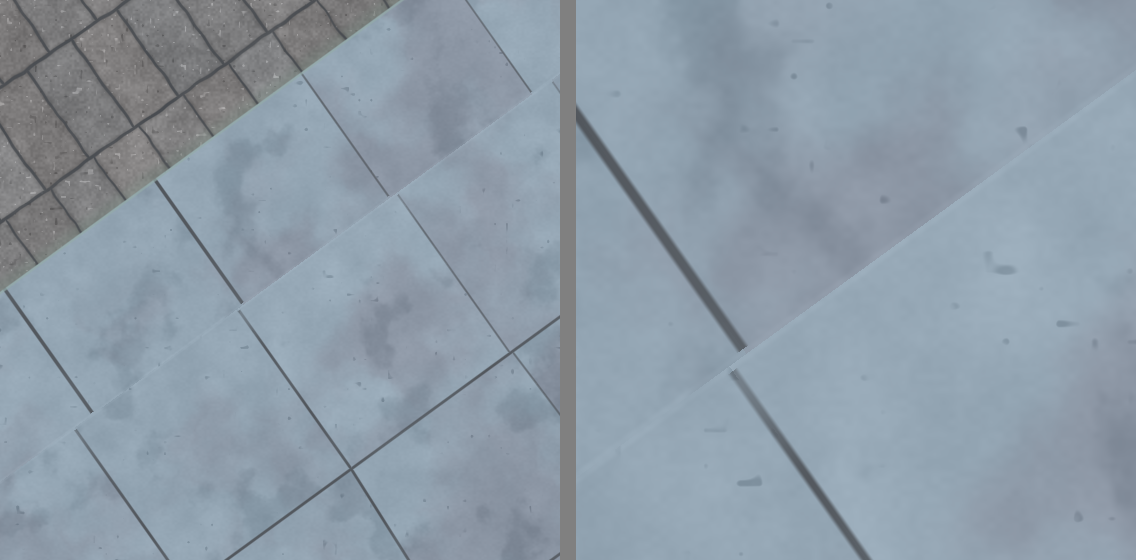
Left: the whole. Right: its middle third, enlarged.
A three.js fragment shader for this texture:

```glsl
// Diagonal terrace: large blue-grey slabs beside a band of weathered brick pavers.
varying vec2 vUv;

const vec3 SLAB_BLUE = vec3(0.585, 0.655, 0.710);
const vec3 SLAB_MAUVE = vec3(0.550, 0.590, 0.645);
const vec3 BRICK = vec3(0.495, 0.495, 0.500);
const vec3 JOINT = vec3(0.300, 0.315, 0.335);
const vec3 MOSS = vec3(0.480, 0.540, 0.510);
const float SOFT = 0.0016;

float hash(vec2 p) {
  vec3 q = fract(vec3(p.xyx) * 0.1031);
  q += dot(q, q.yzx + 33.33);
  return fract((q.x + q.y) * q.z);
}

float noise(vec2 p) {
  vec2 i = floor(p), f = fract(p);
  f = f * f * (3.0 - 2.0 * f);
  return mix(mix(hash(i), hash(i + vec2(1.0, 0.0)), f.x),
             mix(hash(i + vec2(0.0, 1.0)), hash(i + 1.0), f.x), f.y);
}

float fbm(vec2 p) {
  float sum = 0.0, amp = 0.5;
  for (int i = 0; i < 5; i++) {
    sum += amp * noise(p);
    p = mat2(1.6, 1.2, -1.2, 1.6) * p + 17.3;
    amp *= 0.5;
  }
  return sum;
}

float line(float dist, float halfWidth) {
  return 1.0 - smoothstep(halfWidth - SOFT, halfWidth + SOFT, abs(dist));
}

// Distance to the nearest whole number, scaled back to canvas units
float seam(float n, float pitch) {
  return abs(fract(n + 0.5) - 0.5) * pitch;
}

vec3 slabs(vec2 p, vec2 uv) {
  // Each course has its own pitch and shift; the front ones fan out
  float course = step(0.2745, p.y) + step(0.625, p.y) + step(0.967, p.y);
  float front = max(p.y - 0.625, 0.0);
  float pitch = course < 0.5 ? 0.3275 : 0.356 + 0.085 * front;
  float shift = course < 0.5 ? 0.0 : -0.0125 - 0.054 * front;
  float x = p.x - shift;
  float n = x / pitch * (1.0 + (course < 1.5 ? 0.04 * x : 0.0));
  vec2 id = vec2(floor(n), course);

  // Cloudy mineral stain, different in every slab
  vec2 q = uv + id * 3.7 + 20.0;
  float cloud = fbm(q * 5.0 + 0.8 * fbm(q * 9.0));
  float mottling = fbm(q * 22.0);
  float grain = noise(uv * vec2(210.0, 260.0));
  float mauve = smoothstep(0.36, 0.67, cloud + 0.12 * (hash(id + 40.0) - 0.5));
  vec3 color = mix(SLAB_BLUE, SLAB_MAUVE, mauve);
  color += 0.075 * (mottling - 0.48) + 0.014 * (grain - 0.5);
  color += 0.02 * (hash(id + 9.0) - 0.5);
  color -= 0.05 * smoothstep(0.57, 0.72, fbm(q * 12.0 + 7.0));
  color -= 0.10 * smoothstep(0.87, 0.97, noise(uv * 95.0)) * smoothstep(0.5, 0.65, mottling);

  // Cross joints thin out to the right; the first two courses butt tightly
  float fade = smoothstep(0.05, 0.40, p.x);
  float width = mix(course < 0.5 ? 0.0031 : 0.0025, 0.0017, fade);
  float wear = 0.85 + 0.25 * (noise(p * 14.0 + 5.0) - 0.5);
  float joint = line(seam(n, pitch), width) * mix(1.0, 0.72, fade);
  joint *= 1.0 - 0.4 * step(0.5, course) * (1.0 - smoothstep(0.275, 0.36, p.y));
  joint *= 1.0 - step(0.271, p.y) * step(p.y, 0.278);
  float longJoint = max(line(p.y - 0.625, 0.0025), line(p.y - 0.967, 0.0025));
  color += 0.018 * line(p.y - 0.2745, 0.003);
  color = mix(color, JOINT, max(joint, longJoint) * wear);

  // Pale, faintly green rim beside the bricks
  return mix(color, vec3(0.58, 0.67, 0.66), 0.7 * line(p.y, 0.004));
}

vec3 bricks(vec2 p, vec2 uv) {
  vec2 wobble = vec2(noise(uv * 45.0), noise(uv * 45.0 + 31.0)) - 0.5;
  p += 0.004 * wobble;
  float nearLine = p.y + 0.0957 - 0.015 * p.x;
  float farLine = p.y + 0.290 - 0.03 * p.x;
  float course = step(nearLine, 0.0) + step(farLine, 0.0);
  float pitch = course < 1.5 ? 0.0974 : 0.1003;
  float shift = course < 0.5 ? 0.0325 : (course < 1.5 ? 0.0234 : -0.021);
  float n = (p.x - shift) / pitch;
  vec2 id = vec2(floor(n), course) + 60.0;

  // Grainy concrete with pale grit and dark pits
  float grit = noise(uv * 230.0);
  vec3 color = BRICK + 0.055 * (hash(id) - 0.5);
  color += vec3(0.012, 0.0, -0.008) * (hash(id + 5.0) - 0.3);
  color += 0.13 * (fbm(uv * 32.0) - 0.48) + 0.065 * (grit - 0.5);
  color += 0.13 * smoothstep(0.86, 0.98, noise(uv * 145.0 + 9.0));
  color -= 0.09 * smoothstep(0.88, 0.98, noise(uv * 110.0 + 50.0));
  color = mix(color, MOSS, 0.45 * smoothstep(-0.03, 0.0, p.y));

  // Worn shoulders, then the dark joints
  float rowDist = min(abs(nearLine), abs(farLine));
  float gap = min(seam(n, pitch), rowDist);
  color *= 1.0 - 0.12 * (1.0 - smoothstep(0.001, 0.010, gap));
  float joint = max(line(seam(n, pitch), course < 0.5 ? 0.0019 : 0.0025),
                    line(rowDist, 0.0029));
  return mix(color, JOINT * 0.94, joint * (0.75 + 0.25 * noise(uv * 30.0)));
}

void main() {
  // x runs along the paving edge, y runs away from the bricks
  vec2 d = vUv - vec2(0.276, 0.680);
  vec2 p = vec2(dot(d, vec2(0.816, 0.578)), dot(d, vec2(0.589, -0.808)));
  float paved = smoothstep(-SOFT, SOFT, p.y);
  gl_FragColor = vec4(mix(bricks(p, vUv), slabs(p, vUv), paved), 1.0);
}
```
